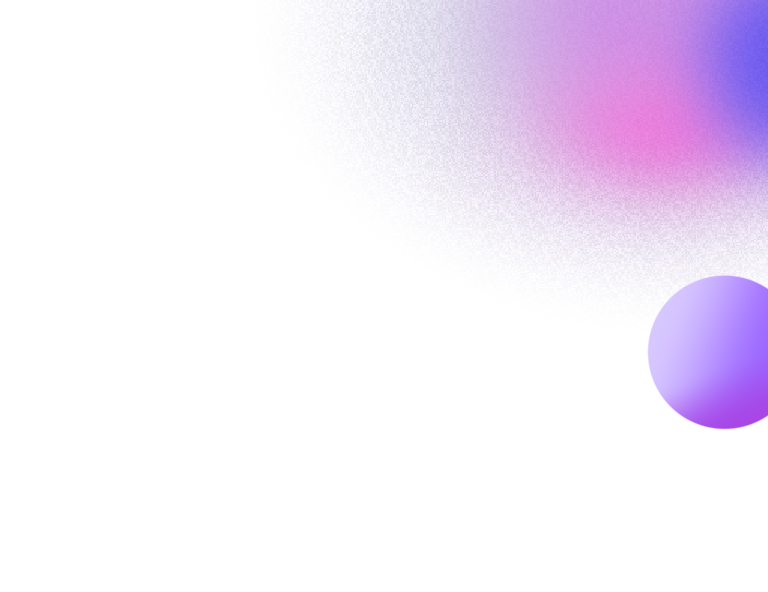
This background is drawn by a Shadertoy shader. Its source:

```glsl
// A white page with a grainy violet and pink glow in the upper right corner
// and a shaded purple ball below it. The glow is a stack of soft ellipses;
// the ball is a disc tinted by its surface direction. Unit: canvas height.

// Glow layers: centre and radii
const vec2 HALO_CENTRE = vec2(1.151, 0.983);
const vec2 HALO_RADII = vec2(0.406, 0.305);
const vec2 PINK_CENTRE = vec2(1.125, 0.780);
const vec2 PINK_RADII = vec2(0.203, 0.118);
const vec2 BLUE_CENTRE = vec2(1.345, 0.898);
const vec2 BLUE_RADII = vec2(0.161, 0.178);

// Glow colours
const vec3 PAGE = vec3(1.0);
const vec3 HALO_GREY = vec3(0.83, 0.82, 0.90);
const vec3 LAVENDER = vec3(0.80, 0.57, 0.90);
const vec3 PINK = vec3(0.93, 0.48, 0.86);
const vec3 BLUE = vec3(0.43, 0.36, 0.94);

// Grain
const float GRAIN_ROWS = 394.0;
const float GRAIN_EDGE = 0.07;
const float GRAIN_CORE = 0.03;

// Ball
const vec2 BALL_CENTRE = vec2(1.224, 0.405);
const float BALL_RADIUS = 0.1295;
const vec3 BALL_LIGHT = vec3(0.84, 0.78, 1.00);
const vec3 BALL_VIOLET = vec3(0.61, 0.40, 1.00);
const vec3 BALL_MAGENTA = vec3(0.66, 0.27, 0.90);

float hash(vec2 cell) {
    return fract(sin(dot(cell, vec2(12.9898, 78.233))) * 43758.5453);
}

// Distance from a centre, measured in ellipse radii
float ellipseDistance(vec2 p, vec2 centre, vec2 radii) {
    return length((p - centre) / radii);
}

vec3 glowColour(vec2 p) {
    float haloDist = ellipseDistance(p, HALO_CENTRE, HALO_RADII);
    float pinkDist = ellipseDistance(p, PINK_CENTRE, PINK_RADII);
    float blueDist = ellipseDistance(p, BLUE_CENTRE, BLUE_RADII);

    float halo = 1.0 - smoothstep(0.6, 1.85, haloDist);
    float lavender = 1.0 - smoothstep(0.2, 1.1, haloDist);
    float pink = exp(-pinkDist * pinkDist);
    float blue = exp(-blueDist * blueDist * blueDist);

    vec3 colour = mix(PAGE, HALO_GREY, halo);
    colour = mix(colour, LAVENDER, lavender);
    colour = mix(colour, PINK, 0.9 * pink);
    colour = mix(colour, BLUE, blue);

    // Grain is strongest where the halo fades out
    float grain = hash(floor(p * GRAIN_ROWS)) - 0.5;
    float strength = GRAIN_EDGE * 4.0 * halo * (1.0 - halo) + GRAIN_CORE * halo;
    return colour + grain * strength;
}

vec3 ballColour(vec2 n) {
    float side = smoothstep(-1.0, 0.7, n.x - 0.35 * n.y);
    float base = smoothstep(0.1, 1.0, 0.35 * n.x - 0.9 * n.y);
    return mix(mix(BALL_LIGHT, BALL_VIOLET, side), BALL_MAGENTA, base);
}

void mainImage(out vec4 fragColor, in vec2 fragCoord) {
    vec2 p = fragCoord / iResolution.y;
    float pixel = 1.0 / iResolution.y;

    vec3 colour = glowColour(p);

    // Ball with a smoothed rim
    vec2 fromBall = p - BALL_CENTRE;
    float rim = length(fromBall) - BALL_RADIUS;
    float cover = 1.0 - smoothstep(-pixel, pixel, rim);
    colour = mix(colour, ballColour(fromBall / BALL_RADIUS), cover);

    fragColor = vec4(clamp(colour, 0.0, 1.0), 1.0);
}
```
